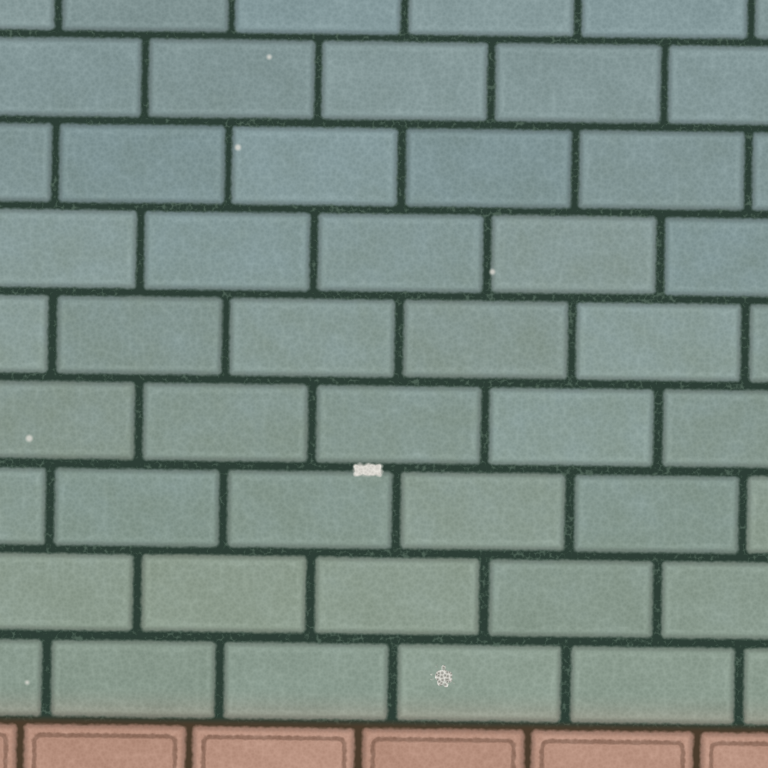
A Shadertoy shader for this texture:

```glsl
// Weathered grey-green paving in running bond, with a terracotta course along the bottom edge.
#define COURSE_HEIGHT 0.1118
#define BRICK_LENGTH 0.2256
#define RED_LENGTH 0.2204
#define FIRST_COURSE 0.0623
#define FIRST_JOINT 0.0591
#define TILT vec2(0.0155, 0.0125)
#define JOINT_HALF_WIDTH 0.0058
#define CORNER_RADIUS 0.006
#define SOFTNESS 0.0026
#define SPECK_COUNT 5

const vec3 GREY_BLUE = vec3(0.515, 0.595, 0.600);
const vec3 GREY_GREEN = vec3(0.545, 0.610, 0.560);
const vec3 TERRACOTTA = vec3(0.715, 0.565, 0.495);
const vec3 RED_GROOVE = vec3(0.520, 0.400, 0.340);
const vec3 JOINT_DARK = vec3(0.175, 0.245, 0.210);
const vec3 JOINT_MOSS = vec3(0.340, 0.420, 0.370);
const vec3 JOINT_BROWN = vec3(0.290, 0.235, 0.175);
const vec3 LITTER = vec3(0.860, 0.850, 0.820);

vec2 hash2(vec2 p) {
    vec3 q = fract(p.xyx * vec3(0.1031, 0.1030, 0.0973));
    q += dot(q, q.yzx + 33.33);
    return fract((q.xx + q.yz) * q.zy);
}

// Distance to the nearest scattered point, about 0 to 1
float cellular(vec2 p) {
    vec2 cell = floor(p), f = fract(p);
    float nearest = 2.0;
    for (int y = -1; y <= 1; y++)
    for (int x = -1; x <= 1; x++) {
        vec2 o = vec2(x, y);
        vec2 toPoint = o + hash2(cell + o + 50.0) - f;
        nearest = min(nearest, dot(toPoint, toPoint));
    }
    return sqrt(nearest);
}

// Broad irregular stains, about -1 to 1
float stains(vec2 p) {
    float sum = 0.0, weight = 0.5;
    for (int i = 0; i < 4; i++) {
        sum += weight * sin(p.x + 1.7 * sin(p.y)) * cos(p.y - 1.3 * sin(p.x * 0.8));
        p = mat2(1.5, 1.1, -1.1, 1.5) * p + 2.3;
        weight *= 0.65;
    }
    return sum;
}

float roundedBox(vec2 p, vec2 halfSize, float radius) {
    vec2 q = abs(p) - halfSize + radius;
    return length(max(q, 0.0)) + min(max(q.x, q.y), 0.0) - radius;
}

void mainImage(out vec4 fragColor, in vec2 fragCoord) {
    vec2 uv = fragCoord / iResolution.y;
    float soft = max(SOFTNESS, 1.0 / iResolution.y);
    float grain = cellular(uv * 125.0) - 0.5;
    float fine = cellular(uv * 230.0 + 17.0) - 0.5;
    float stain = stains(uv * 34.0);

    // Slightly turned running bond
    vec2 p = uv + vec2(-TILT.x * uv.y, TILT.y * uv.x);
    float level = (p.y - FIRST_COURSE) / COURSE_HEIGHT;
    float course = floor(level);
    bool isRed = course < 0.0;
    float brickLength = isRed ? RED_LENGTH : BRICK_LENGTH;
    float start = isRed ? 0.0257 : FIRST_JOINT + 0.51 * BRICK_LENGTH * mod(course, 2.0);
    start += isRed ? 0.0 : 0.004 * (hash2(vec2(course, 3.0)).x - 0.5);
    float along = (p.x - start) / brickLength;
    vec2 id = vec2(floor(along), course);
    vec2 variation = hash2(id + 20.0) - 0.5;

    // Brick outline, with ragged edges and joints thinning towards the top
    vec2 size = vec2(brickLength, COURSE_HEIGHT);
    vec2 local = (vec2(fract(along), fract(level)) - 0.5) * size;
    float joint = JOINT_HALF_WIDTH * mix(1.08, 0.78, uv.y) * (isRed ? 0.75 : 1.0);
    float edge = roundedBox(local + 0.0012 * variation, 0.5 * size - joint, CORNER_RADIUS);
    edge += 0.0022 * grain + 0.0009 * stain;

    // Brick faces
    vec3 face = mix(GREY_GREEN, GREY_BLUE, smoothstep(0.1, 0.95, uv.y + 0.12 * stain));
    face += 0.028 * variation.x + vec3(-0.012, 0.0, 0.016) * variation.y;
    face = mix(face, TERRACOTTA, 0.3 * smoothstep(0.11, 0.055, p.y));
    if (isRed) {
        float groove = roundedBox(local, 0.5 * size - joint - 0.014, 0.009) + 0.002 * grain;
        face = TERRACOTTA + 0.04 * variation.x;
        face = mix(face, RED_GROOVE, 0.75 * smoothstep(0.002 + soft, 0.001, abs(groove)));
    }
    face += 0.022 * stain + 0.045 * grain + 0.035 * fine;
    face *= 1.0 - 0.17 * smoothstep(-0.008, -0.001, edge);
    face += 0.018 * smoothstep(0.005, 0.0, abs(edge + 0.010));

    // Joints filled with soil and moss
    float moss = smoothstep(-0.1, 0.5, 0.7 * grain + 0.5 * fine + 0.25 * stain);
    vec3 soil = mix(JOINT_DARK, JOINT_MOSS, 0.75 * moss);
    soil = mix(soil, JOINT_BROWN, smoothstep(0.072, 0.058, p.y));
    vec3 color = mix(face, soil, smoothstep(-soft, soft, edge));

    // Small pale specks
    for (int i = 0; i < SPECK_COUNT; i++) {
        vec2 spot = hash2(vec2(float(i) * 7.0 + 4.0, 61.0));
        float radius = 0.0025 + 0.002 * fract(float(i) * 0.618);
        color = mix(color, LITTER, 0.8 * smoothstep(soft, -soft, length(uv - spot) - radius));
    }

    // One flat chip and one crumbled pebble
    float chip = roundedBox(uv - vec2(0.479, 0.388), vec2(0.018, 0.0075), 0.003) + 0.003 * grain;
    float pebble = length(uv - vec2(0.577, 0.119)) - 0.011 + 0.012 * grain;
    color = mix(color, LITTER + 0.1 * fine, smoothstep(soft, -soft, chip));
    color = mix(color, LITTER + 0.5 * fine - 0.06, 0.9 * smoothstep(soft, -soft, pebble));

    fragColor = vec4(clamp(color, 0.0, 1.0), 1.0);
}
```
